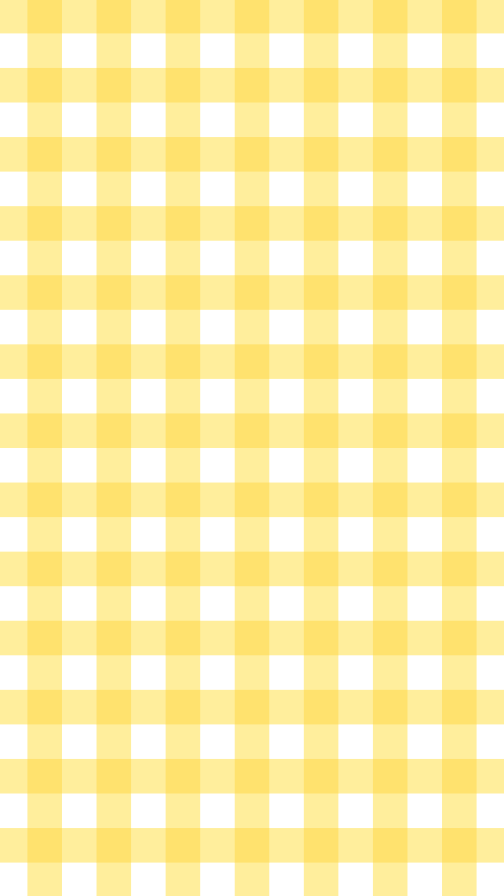
This pattern is drawn by a Shadertoy shader. Its source:

```glsl
// Yellow gingham check: equal-width translucent bands run both ways over white.
// Each axis yields a smooth periodic band mask; one mask gives the light tint,
// and the product of both masks gives the deeper squares where bands cross.

const float CHECK_PERIOD = 0.07712;  // repeat size, in canvas heights
const float BAND_SHARE = 0.5;        // band width as a share of the repeat

const vec3 CLOTH_WHITE = vec3(1.0);
const vec3 BAND_YELLOW = vec3(1.0, 0.933, 0.61);
const vec3 CROSS_YELLOW = vec3(1.0, 0.885, 0.43);

// Coverage of a band centred on every whole number, softened over one pixel.
float bandMask(float position, float share, float pixelSize) {
    float fromCentre = abs(fract(position + 0.5) - 0.5);
    return clamp((0.5 * share - fromCentre) / pixelSize + 0.5, 0.0, 1.0);
}

// Blend the cloth colours from the two band masks.
vec3 ginghamColor(float upright, float level) {
    float anyBand = upright + level - upright * level;
    vec3 tint = mix(CLOTH_WHITE, BAND_YELLOW, anyBand);
    return mix(tint, CROSS_YELLOW, upright * level);
}

void mainImage(out vec4 fragColor, in vec2 fragCoord) {
    // Repeat coordinates measured from the canvas centre
    float repeatPixels = CHECK_PERIOD * iResolution.y;
    vec2 cell = (fragCoord - 0.5 * iResolution.xy) / repeatPixels;
    float pixelSize = 1.0 / repeatPixels;

    // An upright band is centred; a level band rests on the midline
    float upright = bandMask(cell.x, BAND_SHARE, pixelSize);
    float level = bandMask(cell.y - 0.5 * BAND_SHARE, BAND_SHARE, pixelSize);

    fragColor = vec4(ginghamColor(upright, level), 1.0);
}
```
